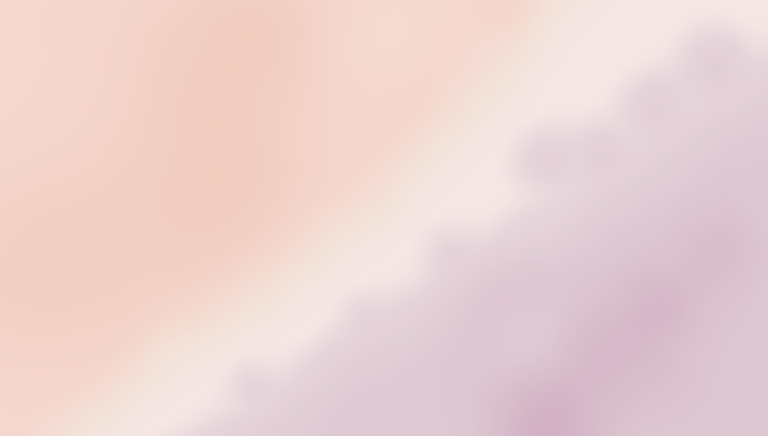
Write a Shadertoy shader that draws this background.

```glsl
// Soft watercolor wash: peach haze and mauve clouds parted by a pale diagonal band.

// Palette
const vec3 APRICOT = vec3(0.948, 0.800, 0.750);
const vec3 BLUSH   = vec3(0.958, 0.843, 0.812);
const vec3 CREAM   = vec3(0.953, 0.890, 0.848);
const vec3 PALE    = vec3(0.955, 0.902, 0.893);
const vec3 LILAC   = vec3(0.910, 0.845, 0.862);
const vec3 MAUVE   = vec3(0.868, 0.785, 0.822);
const vec3 ORCHID  = vec3(0.815, 0.675, 0.755);

// Lengths are fractions of the canvas height
const vec2  PEACH_ORIGIN  = vec2(0.16, 0.0);
const vec2  PEACH_NORMAL  = vec2(0.678, -0.734);
const float PEACH_BOW     = 0.085;
const float PEACH_LENGTH  = 1.47;
const vec2  CLOUD_ORIGIN  = vec2(0.31, -0.06);
const vec2  CLOUD_NORMAL  = vec2(-0.554, 0.832);
const float PUFF_BLEND    = 0.05;
const float WARP_SCALE    = 5.0;
const float WARP_AMOUNT   = 0.045;
const float TONE_AMOUNT   = 0.18;

// Puffs on the cloud edge: centre, radius
const int PUFF_COUNT = 7;
const vec3 PUFFS[PUFF_COUNT] = vec3[](
    vec3(0.588, 0.115, 0.060), vec3(0.853, 0.245, 0.062),
    vec3(1.040, 0.405, 0.070), vec3(1.265, 0.630, 0.095),
    vec3(1.390, 0.640, 0.105), vec3(1.515, 0.745, 0.105),
    vec3(1.650, 0.830, 0.110));

// Pigment stains: centre, radius, strength (negative lightens)
const int STAIN_COUNT = 8;
const vec4 PEACH_STAINS[STAIN_COUNT] = vec4[](
    vec4(0.50, 0.86, 0.25,  0.70), vec4(0.53, 0.57, 0.18,  0.55),
    vec4(0.30, 0.45, 0.25,  0.55), vec4(0.05, 0.38, 0.22,  0.50),
    vec4(1.18, 0.98, 0.07,  0.45), vec4(0.98, 0.74, 0.13,  0.25),
    vec4(0.62, 0.95, 0.16,  0.30), vec4(0.88, 0.90, 0.14, -0.35));
const vec4 CLOUD_STAINS[STAIN_COUNT] = vec4[](
    vec4(1.14, 0.355, 0.13,  0.38), vec4(1.52, 0.313, 0.10,  0.50),
    vec4(1.38, 0.217, 0.11,  0.40), vec4(1.26, 0.030, 0.13,  0.80),
    vec4(1.66, 0.435, 0.10,  0.40), vec4(1.50, 0.140, 0.14,  0.25),
    vec4(1.22, 0.240, 0.09, -0.30), vec4(1.21, 0.500, 0.12, -0.35));

float hash(vec2 cell) {
    vec3 q = fract(cell.xyx * 0.1031);
    q += dot(q, q.yzx + 33.33);
    return fract((q.x + q.y) * q.z);
}

float noise(vec2 p) {
    vec2 cell = floor(p), f = fract(p);
    f = f * f * (3.0 - 2.0 * f);
    float low  = mix(hash(cell), hash(cell + vec2(1.0, 0.0)), f.x);
    float high = mix(hash(cell + vec2(0.0, 1.0)), hash(cell + 1.0), f.x);
    return mix(low, high, f.y);
}

float fbm(vec2 p) {
    float sum = 0.0, weight = 0.55;
    for (int i = 0; i < 3; i++) {
        sum += weight * noise(p);
        p = p * 2.03 + 17.0;
        weight *= 0.5;
    }
    return sum;
}

float smoothMin(float a, float b, float k) {
    float h = max(k - abs(a - b), 0.0) / k;
    return min(a, b) - 0.25 * k * h * h;
}

float stains(vec2 p, vec4 list[STAIN_COUNT]) {
    float sum = 0.0;
    for (int i = 0; i < STAIN_COUNT; i++) {
        vec2 d = (p - list[i].xy) / list[i].z;
        sum += list[i].w * exp(-dot(d, d));
    }
    return sum;
}

vec3 tint(vec3 light, vec3 base, vec3 deep, float amount) {
    vec3 color = mix(base, deep, clamp(amount, 0.0, 1.0));
    return mix(color, light, clamp(-amount, 0.0, 1.0));
}

// Signed distance to the peach area, whose edge bows outward
float peachDistance(vec2 p) {
    vec2 q = p - PEACH_ORIGIN;
    float along = dot(q, vec2(-PEACH_NORMAL.y, PEACH_NORMAL.x)) / PEACH_LENGTH;
    float bow = PEACH_BOW * sin(3.14159 * clamp(along * 1.25 - 0.25, 0.0, 1.0));
    return dot(q, PEACH_NORMAL) - bow;
}

// Signed distance to the cloud bank with its puffs
float cloudDistance(vec2 p) {
    float d = dot(p - CLOUD_ORIGIN, CLOUD_NORMAL);
    for (int i = 0; i < PUFF_COUNT; i++)
        d = smoothMin(d, length(p - PUFFS[i].xy) - PUFFS[i].z, PUFF_BLEND);
    return d;
}

void mainImage(out vec4 fragColor, in vec2 fragCoord) {
    vec2 p = fragCoord / iResolution.y;
    vec2 warp = vec2(fbm(p * WARP_SCALE), fbm(p * WARP_SCALE + 41.0)) - 0.48;
    vec2 q = p + WARP_AMOUNT * warp;
    float tone = TONE_AMOUNT * (fbm(p * 4.0 + 9.0) - 0.48);

    // Peach haze fading through cream into the pale band
    float peach = peachDistance(q);
    vec3 blush = tint(CREAM, BLUSH, APRICOT, stains(q, PEACH_STAINS) + tone);
    vec3 color = mix(CREAM, PALE, smoothstep(-0.02, 0.14, peach));
    color = mix(blush, color, smoothstep(-0.11, 0.06, peach));

    // Mauve clouds, thin at the rim and richer inside
    float cloud = cloudDistance(q);
    vec3 body = tint(LILAC, MAUVE, ORCHID, stains(q, CLOUD_STAINS) + tone);
    body = mix(body, LILAC, 0.85 * smoothstep(-0.22, 0.0, cloud));
    color = mix(color, body, smoothstep(0.035, -0.05, cloud));

    fragColor = vec4(color, 1.0);
}
```
